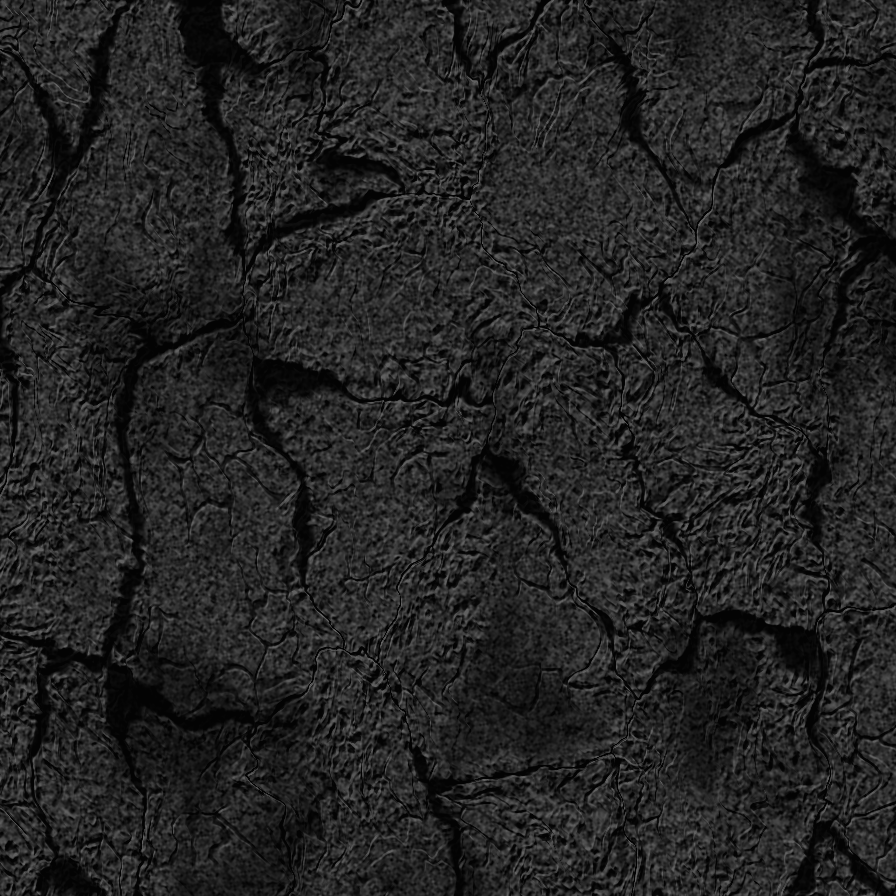
This texture map is drawn by a Shadertoy shader. Its source:

```glsl
// Charred tree bark: a height field of cracked plates, lifted flakes and crumbs,
// lit from above by height differences, with fine grain over the surface.
// Cellular borders make the cracks; layered value noise bends and roughens them.

const float BASE_TONE = 0.172;
const vec2 TO_LIGHT = vec2(-0.35, 0.94);
const mat2 TURN = mat2(0.8, 0.6, -0.6, 0.8);

vec2 hash2(vec2 p) {
    vec3 q = fract(p.xyx * vec3(0.1031, 0.1030, 0.0973));
    q += dot(q, q.yzx + 33.33);
    return fract((q.xx + q.yz) * q.zy);
}

float noise(vec2 p) {
    vec2 i = floor(p), f = fract(p);
    f = f * f * (3.0 - 2.0 * f);
    float low = mix(hash2(i).x, hash2(i + vec2(1, 0)).x, f.x);
    float high = mix(hash2(i + vec2(0, 1)).x, hash2(i + vec2(1, 1)).x, f.x);
    return mix(low, high, f.y);
}

float fbm(vec2 p, int octaves) {
    float sum = 0.0, total = 0.0, amp = 0.5;
    for (int k = 0; k < octaves; k++) {
        sum += amp * noise(p);
        total += amp;
        amp *= 0.5;
        p = 2.0 * TURN * p + 7.3;
    }
    return sum / total;
}

// Second minus first nearest distance: zero along the cell borders
float cellBorder(vec2 p) {
    vec2 cell = floor(p), f = fract(p);
    float first = 9.0, second = 9.0;
    for (int y = -1; y <= 1; y++)
    for (int x = -1; x <= 1; x++) {
        vec2 o = vec2(x, y);
        float d = length(o + hash2(cell + o) - f);
        second = min(second, max(first, d));
        first = min(first, d);
    }
    return second - first;
}

vec2 warp(vec2 p, float scale, float amount) {
    vec2 q = p * scale;
    return p + amount * (vec2(fbm(q, 3), fbm(q + 31.7, 3)) - 0.5);
}

vec2 bend(vec2 p) {
    return warp(warp(p, 6.0, 0.11), 38.0, 0.026);
}

// Slow rise and sharp drop, as on a peeling layer
float liftedEdge(float x) {
    float f = fract(x);
    return f - smoothstep(0.82, 1.0, f);
}

float plateBorder(vec2 bent) {
    return cellBorder(bent * vec2(5.4, 3.4) + 5.0);
}

// Deep cracks between plates, ragged and of uneven width
float plateCrack(vec2 p, float border) {
    float width = mix(0.01, 0.11, smoothstep(0.3, 0.72, fbm(p * 9.0 + 3.0, 2)));
    width *= 0.45 + 1.1 * fbm(p * vec2(70.0, 45.0), 2);
    return 1.0 - smoothstep(width * 0.3, width * 1.1, border);
}

// Thin short splits inside the plates
float hairCrack(vec2 p, vec2 bent) {
    float mask = smoothstep(0.48, 0.62, noise(p * 17.0 + 9.0));
    return mask * (1.0 - smoothstep(0.03, 0.13, cellBorder(bent * vec2(30.0, 17.0))));
}

// Crumbled bark: loose patches and the rims of the cracks
float crumbled(vec2 p, float border) {
    float patches = smoothstep(0.42, 0.66, fbm(p * vec2(8.0, 5.0) + 17.0, 3));
    return max(patches, 0.85 * (1.0 - smoothstep(0.05, 0.26, border)));
}

float barkHeight(vec2 p) {
    vec2 bent = bend(p);
    float border = plateBorder(bent);
    float peel = smoothstep(0.3, 0.6, noise(p * 14.0 + 4.0));
    float flakes = liftedEdge(fbm(bent * vec2(19.0, 10.0), 3) * 7.0) * peel;
    float crumbs = 1.0 - abs(2.0 * fbm(mix(p, bent, 0.5) * vec2(115.0, 80.0), 2) - 1.0);
    return 0.55 * flakes + mix(0.2, 1.4, crumbled(p, border)) * crumbs
         - 0.4 * hairCrack(p, bent) - 0.6 * plateCrack(p, border);
}

void mainImage(out vec4 fragColor, in vec2 fragCoord) {
    vec2 p = fragCoord / iResolution.y;
    vec2 bent = bend(p);

    // Relief and the shade cast below raised edges
    float height = barkHeight(p);
    float relief = height - barkHeight(p + TO_LIGHT * 0.0025);
    float overhang = barkHeight(p + TO_LIGHT * 0.008) - height;
    float shade = smoothstep(0.22, 0.75, overhang);

    // Fine grain, from two turned layers
    float grain = 0.6 * noise(TURN * p * 350.0) + 0.4 * noise(p * TURN * 270.0) - 0.5;

    // Soot gathers in small broken patches
    float soot = smoothstep(0.55, 0.78, fbm(p * vec2(9.0, 5.0) + 41.0, 4));

    float tone = BASE_TONE + 0.34 * grain + clamp(0.36 * relief, -0.14, 0.15);
    tone *= 1.0 - 0.85 * plateCrack(p, plateBorder(bent));
    tone *= 1.0 - 0.45 * hairCrack(p, bent);
    tone *= (1.0 - 0.7 * shade) * (1.0 - 0.5 * soot);
    fragColor = vec4(vec3(clamp(tone, 0.012, 0.38)), 1.0);
}
```
